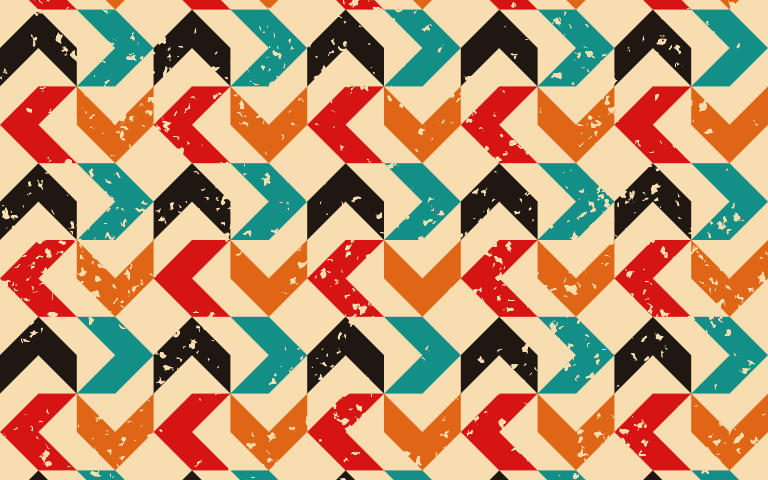
Write a WebGL 1 fragment shader that draws this pattern.

```glsl
precision highp float;
// Pinwheel of four chevrons in black, teal, orange and red on cream, chipped like an old print.

uniform vec2 u_resolution;

float hash(vec2 p) {
  vec3 q = fract(p.xyx * vec3(0.1031, 0.1030, 0.0973));
  q += dot(q, q.yzx + 33.33);
  return fract((q.x + q.y) * q.z);
}

// Bilinear noise; its creases give the chips angular outlines.
float noise(vec2 p) {
  vec2 i = floor(p), f = fract(p);
  float low = mix(hash(i), hash(i + vec2(1.0, 0.0)), f.x);
  float high = mix(hash(i + vec2(0.0, 1.0)), hash(i + 1.0), f.x);
  return mix(low, high, f.y);
}

// Upward chevron in a unit cell centred on the origin; positive inside.
float chevron(vec2 c) {
  float rise = c.y + abs(c.x);
  float band = (0.25 - abs(rise - 0.25)) * 0.7071;
  return min(band, 0.5 - abs(c.x));
}

// Distance to the nearest chip of missing ink, in cells; negative inside.
float chips(vec2 p) {
  vec2 warp = vec2(noise(p * 27.0 + 71.0), noise(p * 27.0 + 153.0)) - 0.5;
  vec2 w = p + 0.075 * warp;
  vec2 base = floor(w * 7.0);
  float nearest = 1.0;
  for (int y = -1; y <= 1; y++) {
    for (int x = -1; x <= 1; x++) {
      vec2 id = base + vec2(float(x), float(y));
      vec2 centre = (id + vec2(hash(id + 11.0), hash(id + 47.0))) / 7.0;
      float angle = 6.2832 * hash(id + 83.0);
      vec2 axis = vec2(cos(angle), sin(angle));
      vec2 d = w - centre;
      d = vec2(dot(d, axis) * 0.72, dot(d, vec2(-axis.y, axis.x)) * 1.3);
      float size = 0.014 + 0.038 * pow(hash(id + 129.0), 3.0);
      // Chips gather in worn patches.
      float density = mix(0.05, 0.8, smoothstep(0.2, 0.85, noise(id * 0.27 + 19.0)));
      if (hash(id + 201.0) < density) nearest = min(nearest, length(d) - size);
    }
  }
  return nearest;
}

// Ink colours, clockwise from the upper left of the pinwheel.
vec3 ink(int i) {
  if (i == 0) return vec3(0.12, 0.09, 0.07);
  if (i == 1) return vec3(0.08, 0.56, 0.53);
  if (i == 2) return vec3(0.88, 0.40, 0.09);
  return vec3(0.84, 0.08, 0.08);
}

void main() {
  // Ten cells across, with a row boundary at mid height.
  float pixel = 10.0 / u_resolution.x;
  vec2 p = (gl_FragCoord.xy - vec2(0.0, 0.5 * u_resolution.y)) * pixel;

  vec3 cream = vec3(0.97, 0.866, 0.686);
  vec3 colour = cream;

  // Each chevron is the last one turned a quarter about the pinwheel centre.
  vec2 q = p - vec2(1.0, 0.0);
  for (int i = 0; i < 4; i++) {
    vec2 local = mod(q + vec2(1.5, 0.5), 2.0) - 1.0;
    float cover = clamp(chevron(local) / pixel + 0.5, 0.0, 1.0);
    colour = mix(colour, ink(i), cover);
    q = vec2(-q.y, q.x);
  }

  // Chips show the paper beneath.
  float worn = clamp(0.5 - chips(p + 40.0) / pixel, 0.0, 1.0);
  gl_FragColor = vec4(mix(colour, cream, worn), 1.0);
}
```
